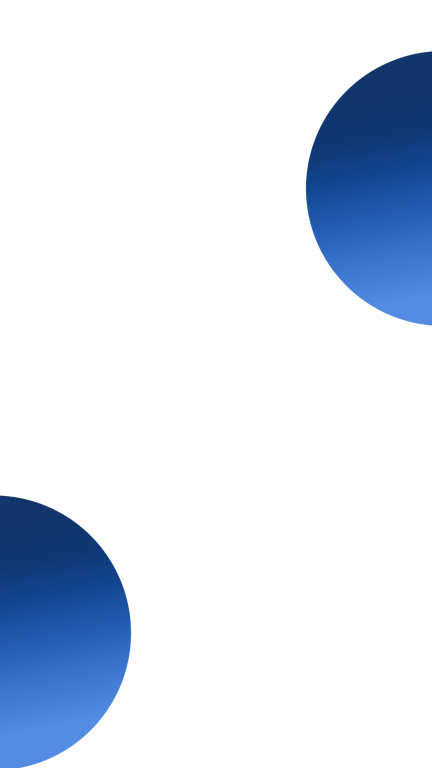
Write a Shadertoy shader that draws this background.

```glsl
const vec3 WHITE = vec3(1.0);
const vec3 NAVY = vec3(0.070, 0.208, 0.420);
const vec3 DEEP = vec3(0.058, 0.215, 0.445);
const vec3 COBALT = vec3(0.070, 0.270, 0.560);
const vec3 ROYAL = vec3(0.130, 0.350, 0.680);
const vec3 AZURE = vec3(0.225, 0.450, 0.800);
const vec3 SKY = vec3(0.330, 0.550, 0.890);

const float RADIUS = 0.3183;
const float TILT = 0.19;

// Blend through the blues; t runs from -1 (top) to 1 (bottom)
vec3 blueRamp(float t) {
    vec3 color = mix(NAVY, DEEP, smoothstep(-0.85, -0.48, t));
    color = mix(color, COBALT, clamp((t + 0.48) / 0.28, 0.0, 1.0));
    color = mix(color, ROYAL, clamp((t + 0.20) / 0.28, 0.0, 1.0));
    color = mix(color, AZURE, clamp((t - 0.08) / 0.32, 0.0, 1.0));
    return mix(color, SKY, clamp((t - 0.40) / 0.36, 0.0, 1.0));
}

// Lay a disc with a tilted gradient over the base colour
vec3 paintDisc(vec3 base, vec2 p, vec2 center, float radius, float tilt, float blur) {
    vec2 local = (p - center) / radius;
    float t = dot(local, vec2(sin(tilt), -cos(tilt)));
    float edge = (length(local) - 1.0) * radius;
    float coverage = 1.0 - smoothstep(-blur, blur, edge);
    return mix(base, blueRamp(t), coverage);
}

void mainImage(out vec4 fragColor, in vec2 fragCoord) {
    // One unit is the canvas width
    vec2 p = fragCoord / iResolution.x;
    float height = iResolution.y / iResolution.x;
    float blur = 0.75 / iResolution.x;

    // Upper right and lower left discs
    vec2 upperCenter = vec2(1.0266, 0.7546 * height);
    vec2 lowerCenter = vec2(-0.0150, 0.1758 * height);

    vec3 color = paintDisc(WHITE, p, upperCenter, RADIUS, TILT, blur);
    color = paintDisc(color, p, lowerCenter, RADIUS, TILT, blur);
    fragColor = vec4(color, 1.0);
}
```
